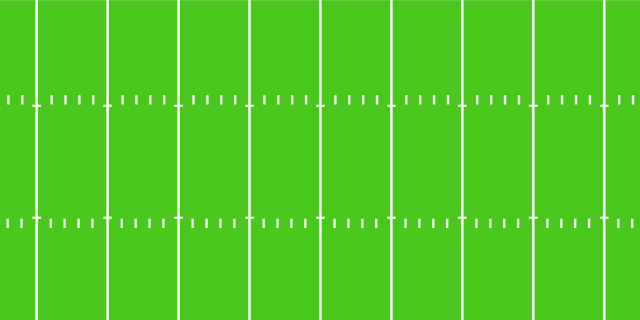
A WebGL 2 fragment shader for this pattern:

```glsl
#version 300 es
precision highp float;
// A green sports field with evenly spaced white yard lines.
// Each line carries two short crossbars, and each gap two rows of four hash marks.
// All shapes are soft boxes, folded into one repeating cell; unit = canvas height.

#define LINE_SPACING 0.2217
#define LINE_OFFSET 0.0014
#define LINE_HALF_WIDTH 0.0040
#define MARK_PITCH 0.0434
#define MARK_HALF_SIZE vec2(0.0036, 0.0146)
#define MARK_ROWS vec2(0.302, 0.688)
#define MARK_SHIFTS vec2(-0.0016, 0.0010)
#define BAR_HALF_SIZE vec2(0.0135, 0.0034)
#define BAR_ROWS vec2(0.3195, 0.6693)
#define EDGE_SOFTNESS 1.15
#define GRASS vec3(0.29, 0.78, 0.11)
#define CHALK vec3(0.985, 0.995, 0.975)

uniform vec2 u_resolution;
out vec4 fragColor;

// Coverage of a span of given half width, softened over about one pixel.
float span(float offset, float halfWidth, float soft) {
    return clamp((halfWidth - abs(offset)) / soft + 0.5, 0.0, 1.0);
}

float box(vec2 offset, vec2 halfSize, float soft) {
    return span(offset.x, halfSize.x, soft) * span(offset.y, halfSize.y, soft);
}

// Four hash marks, centred on the middle of a gap.
float hashMarks(vec2 offset, float soft) {
    float nearest = clamp(floor(offset.x / MARK_PITCH), -2.0, 1.0) + 0.5;
    offset.x -= nearest * MARK_PITCH;
    return box(offset, MARK_HALF_SIZE, soft);
}

void main() {
    vec2 p = gl_FragCoord.xy / u_resolution.y;
    float soft = EDGE_SOFTNESS / u_resolution.y;

    // Fold x into one gap, measured from its middle and from the nearest line.
    float x = p.x - 0.5 * u_resolution.x / u_resolution.y - LINE_OFFSET;
    float cell = fract(x / LINE_SPACING);
    float fromGap = (cell - 0.5) * LINE_SPACING;
    float fromLine = (cell - step(0.5, cell)) * LINE_SPACING;

    // Yard lines, then both rows of crossbars and hash marks.
    float chalk = span(fromLine, LINE_HALF_WIDTH, soft);
    for (int row = 0; row < 2; row++) {
        vec2 bar = vec2(fromLine, p.y - BAR_ROWS[row]);
        vec2 mark = vec2(fromGap - MARK_SHIFTS[row], p.y - MARK_ROWS[row]);
        chalk = max(chalk, box(bar, BAR_HALF_SIZE, soft));
        chalk = max(chalk, hashMarks(mark, soft));
    }

    // Faint pale rim along the top edge.
    chalk = max(chalk, 0.25 * span(p.y - 1.0, 0.002, soft));

    fragColor = vec4(mix(GRASS, CHALK, chalk), 1.0);
}
```
